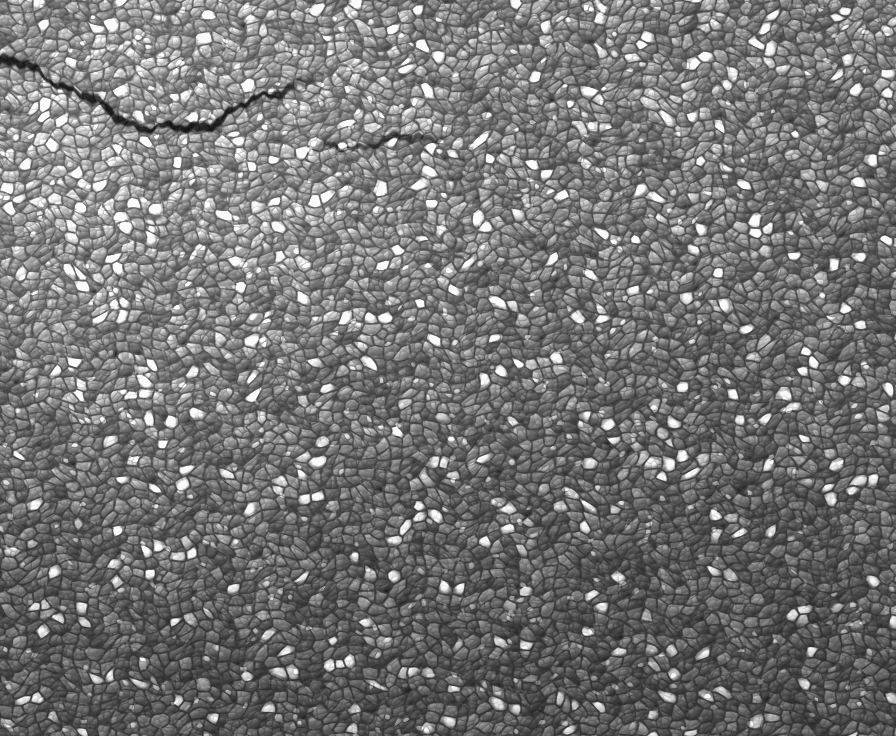
Give the GLSL for this texture, as a Shadertoy shader.

```glsl
// Rough grey mineral surface: tightly packed stone grains with pale glints,
// built from two layers of stretched cellular noise under uneven side light.
// Layered sines add faint patches and the wandering line of two cracks.

const vec2  COARSE_GRAINS = vec2(57.0, 66.0);   // grains per canvas height
const vec2  FINE_GRAINS   = vec2(104.0, 122.0);
const vec2  LIGHT_DIR     = vec2(-0.45, 0.89);
const float SHADE_BOTTOM  = 0.36;
const float SHADE_TOP     = 0.52;
const float GLOW          = 0.16;               // extra light at upper left
const vec2  GLOW_CENTRE   = vec2(0.18, 0.76);
const float TONE_SPREAD   = 0.50;
const float RELIEF        = 0.42;
const float JOINT_SHADE   = 0.60;
const float GLINT         = 0.47;
const float GLINT_CUTOFF  = 0.885;
const float CRACK_SHADE   = 0.24;

vec3 hash3(vec2 cell) {
    vec3 q = fract(cell.xyx * vec3(0.1031, 0.1030, 0.0973));
    q += dot(q, q.yxz + 33.33);
    return fract((q.xxy + q.yzz) * q.zyx);
}

// Nearest grain: x = distance to its joint, y = relief, z = random tone,
// w = distance from its centre.
vec4 grains(vec2 p) {
    vec2 base = floor(p);
    float nearest = 9.0, second = 9.0, relief = 0.0, tone = 0.0;
    for (int j = -1; j <= 1; j++) {
        for (int i = -1; i <= 1; i++) {
            vec2 cell = base + vec2(i, j);
            vec3 seed = hash3(cell);
            vec2 offset = p - cell - 0.1 - 0.8 * seed.xy;
            // each grain is stretched along its own direction
            float angle = 6.2832 * fract(seed.z * 17.3 + seed.x);
            vec2 axis = vec2(cos(angle), sin(angle));
            vec2 local = vec2(dot(offset, axis) * 0.82,
                              dot(offset, vec2(-axis.y, axis.x)) * 1.2);
            float d = length(local);
            if (d < nearest) {
                second = nearest;
                nearest = d;
                relief = dot(offset, LIGHT_DIR);
                tone = seed.z;
            } else {
                second = min(second, d);
            }
        }
    }
    return vec4(second - nearest, relief, tone, nearest);
}

float patches(vec2 p) {
    return sin(p.x * 13.0 + 2.0 * sin(p.y * 9.0)) * sin(p.y * 17.0 + sin(p.x * 11.0))
         + 0.6 * sin(p.x * 37.0 + p.y * 21.0 + 2.0 * sin(p.y * 29.0));
}

float wander(float x) {
    return 0.005 * sin(x * 61.0) + 0.003 * sin(x * 143.0 + 1.0)
         + 0.0015 * sin(x * 390.0);
}

// Soft dark line around height y, between two ends along x.
float crack(vec2 p, float y, float from, float to, float width) {
    float ends = smoothstep(from - 0.02, from + 0.03, p.x)
               * (1.0 - smoothstep(to - 0.06, to + 0.02, p.x));
    float w = width * (0.75 + 0.4 * sin(p.x * 47.0 + 1.0) + 0.2 * sin(p.x * 170.0));
    w = max(w, 0.0012);
    float d = abs(p.y - y - wander(p.x));
    return ends * (1.0 - smoothstep(w * 0.5, w + 0.0035, d));
}

void mainImage(out vec4 fragColor, in vec2 fragCoord) {
    vec2 p = fragCoord / iResolution.y;

    // uneven illumination
    vec2 fromGlow = (p - GLOW_CENTRE) / vec2(0.48, 0.42);
    float light = mix(SHADE_BOTTOM, SHADE_TOP, smoothstep(0.0, 0.9, p.y));
    light += GLOW * exp(-dot(fromGlow, fromGlow));
    light *= 1.0 + 0.04 * patches(p);

    // irregular grain layout
    vec2 bent = p + 0.004 * vec2(sin(p.y * 71.0 + 3.0 * p.x), sin(p.x * 63.0));
    vec4 coarse = grains(bent * COARSE_GRAINS);
    vec4 fine = grains(bent * FINE_GRAINS + 37.0);
    float body = smoothstep(0.0, 0.28, coarse.x);
    float fineBody = smoothstep(0.0, 0.35, fine.x);

    // tone, relief and dark joints
    float stone = 1.0 + body * (TONE_SPREAD * (coarse.z - 0.5) + RELIEF * coarse.y);
    stone += fineBody * (0.34 * (fine.z - 0.5) + 0.30 * fine.y);
    float joint = mix(JOINT_SHADE, 1.0, body) * mix(0.84, 1.0, fineBody);
    float grey = light * stone * joint * 1.08;

    // pale reflecting grains, large and small
    float core = body * (1.0 - smoothstep(0.25, 0.65, coarse.w));
    float fineCore = fineBody * (1.0 - smoothstep(0.25, 0.6, fine.w));
    float glint = core * smoothstep(GLINT_CUTOFF, GLINT_CUTOFF + 0.09, coarse.z);
    glint += 0.6 * fineCore * smoothstep(0.93, 0.99, fine.z);
    grey += GLINT * glint * (0.55 + 0.9 * light);

    // cracks
    float mainLine = 0.875 - 0.05 * p.x + 0.04 * cos(p.x * 13.96);
    float sideLine = 0.795 + 0.12 * (p.x - 0.42);
    float dark = crack(p, mainLine, -0.1, 0.43, 0.0055);
    dark = max(dark, 0.75 * crack(p, sideLine, 0.43, 0.62, 0.0035));
    grey *= mix(1.0, CRACK_SHADE, dark);

    fragColor = vec4(vec3(clamp(grey, 0.06, 0.98)), 1.0);
}
```
